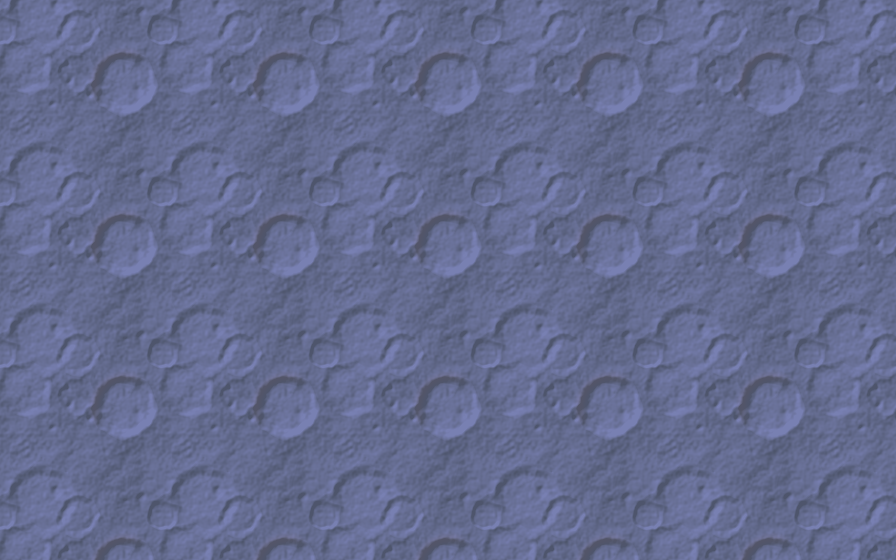
A Shadertoy shader for this texture:

```glsl
float hash(vec2 p) {
    vec3 a = fract(vec3(p.xyx) * 0.1031);
    a += dot(a, a.yzx + 33.33);
    return fract((a.x + a.y) * a.z);
}

// Value noise that wraps after the given number of cells
float tiledNoise(vec2 p, vec2 cells) {
    p *= cells;
    vec2 i = floor(p), f = fract(p);
    f = f * f * (3.0 - 2.0 * f);
    vec2 a = mod(i, cells), b = mod(i + 1.0, cells);
    return mix(mix(hash(a), hash(vec2(b.x, a.y)), f.x),
               mix(hash(vec2(a.x, b.y)), hash(b), f.x), f.y);
}

// Flat floor, steep inner wall, and a rim that fades outward
float craterHeight(float t) {
    return t < 1.0 ? 1.3 * smoothstep(0.70, 1.0, t) - 1.0
                   : 0.3 * exp(-5.0 * (t - 1.0));
}

vec2 wrapOffset(vec2 d) {
    return fract(d + 0.5) - 0.5;
}

float terrainHeight(vec2 p) {
    // Uneven crater outlines
    vec2 warp = vec2(tiledNoise(p, vec2(9.0)), tiledNoise(p + 0.37, vec2(9.0)))
              + 0.5 * vec2(tiledNoise(p, vec2(23.0)), tiledNoise(p + 0.37, vec2(23.0)));
    vec2 q = p + 0.035 * (warp - 0.75);

    // Broad craters: centre, radius and depth
    vec4 craters[6] = vec4[](
        vec4(0.775, 0.52, 0.20, 0.75), vec4(0.155, 0.41, 0.17, 0.50),
        vec4(0.27, 0.10, 0.22, 0.42), vec4(0.49, 0.20, 0.13, 0.55),
        vec4(0.01, 0.19, 0.10, 0.55), vec4(0.48, 0.46, 0.12, 0.30));
    float h = 0.0;
    for (int i = 0; i < 6; i++) {
        vec4 c = craters[i];
        h += c.w * c.z * craterHeight(length(wrapOffset(q - c.xy)) / c.z);
    }

    // Bowl-shaped pits: centre and radius
    vec3 pits[8] = vec3[](
        vec3(0.35, 0.035, 0.046), vec3(0.89, 0.085, 0.045), vec3(0.862, 0.56, 0.043),
        vec3(0.43, 0.49, 0.042), vec3(0.43, 0.41, 0.028), vec3(0.34, 0.65, 0.032),
        vec3(0.65, 0.80, 0.026), vec3(0.565, 0.59, 0.03));
    for (int i = 0; i < 8; i++) {
        float t = length(wrapOffset(q - pits[i].xy)) / pits[i].z;
        h -= 2.3 * pits[i].z * exp(-2.8 * t * t);
    }

    // Scattered pits
    for (int i = 0; i < 16; i++) {
        float n = float(i);
        vec2 c = vec2(hash(vec2(n, 3.0)), hash(vec2(n, 8.0)));
        float r = mix(0.012, 0.024, hash(vec2(n, 5.0)));
        float t = length(wrapOffset(q - c)) / r;
        h -= 0.9 * r * exp(-2.5 * t * t);
    }

    // Faint diagonal ridges and fine grain
    vec2 diagonal = vec2(q.x + q.y, q.x - q.y);
    h -= 0.05 * abs(2.0 * tiledNoise(diagonal, vec2(6.0, 3.0)) - 1.0);
    h += 0.035 * tiledNoise(diagonal + 0.21, vec2(13.0, 7.0));
    h += 0.03 * tiledNoise(p + 0.43, vec2(19.0));
    h += 0.024 * tiledNoise(p, vec2(31.0));
    h += 0.02 * tiledNoise(p + 0.13, vec2(53.0));

    // Broken ground
    float rough = smoothstep(0.16, 0.04, length(wrapOffset(p - vec2(0.16, 0.75))));
    return h + 0.05 * rough * tiledNoise(p, vec2(37.0));
}

void mainImage(out vec4 fragColor, in vec2 fragCoord) {
    // Square tiles counted from the top left
    vec2 p = vec2(fragCoord.x, iResolution.y - fragCoord.y) / iResolution.y * 3.461;
    p = fract(p);

    // Relief lit from the upper left
    vec2 e = vec2(0.0045);
    float slope = (terrainHeight(p + e) - terrainHeight(p - e)) / (2.0 * length(e));
    float tone = 0.46 + 0.16 * slope;

    // Paler crater floors over mottled plains
    vec2 toBig = wrapOffset(p - vec2(0.775, 0.52));
    float bigRadius = length(toBig);
    tone += 0.13 * smoothstep(0.20, 0.10, bigRadius);
    tone += 0.22 * smoothstep(0.18, 0.06, length(wrapOffset(p - vec2(0.155, 0.41))));
    tone += 0.14 * smoothstep(0.22, 0.06, length(wrapOffset(p - vec2(0.27, 0.10))));
    tone -= 0.16 * smoothstep(0.30, 0.05, length(wrapOffset(p - vec2(0.72, 0.93))));
    tone -= 0.14 * smoothstep(0.16, 0.04, length(wrapOffset(p - vec2(0.95, 0.70))));
    tone -= 0.10 * smoothstep(0.20, 0.04, length(wrapOffset(p - vec2(0.53, 0.40))));
    tone += 0.18 * (tiledNoise(p + 0.4, vec2(6.0)) - 0.5);
    tone += 0.12 * (tiledNoise(p, vec2(59.0)) - 0.5);
    tone = clamp(tone, 0.0, 1.0);

    vec3 shadow = vec3(0.305, 0.335, 0.425);
    vec3 plain = vec3(0.40, 0.43, 0.575);
    vec3 lit = vec3(0.47, 0.50, 0.70);
    vec3 color = tone < 0.5 ? mix(shadow, plain, tone * 2.0)
                            : mix(plain, lit, tone * 2.0 - 1.0);

    // Warm dust on the shaded rim
    float rim = smoothstep(0.05, 0.0, abs(bigRadius - 0.19));
    color += vec3(0.02, 0.0, -0.015) * rim * smoothstep(0.0, 0.2, -toBig.x - toBig.y);

    fragColor = vec4(color, 1.0);
}
```
